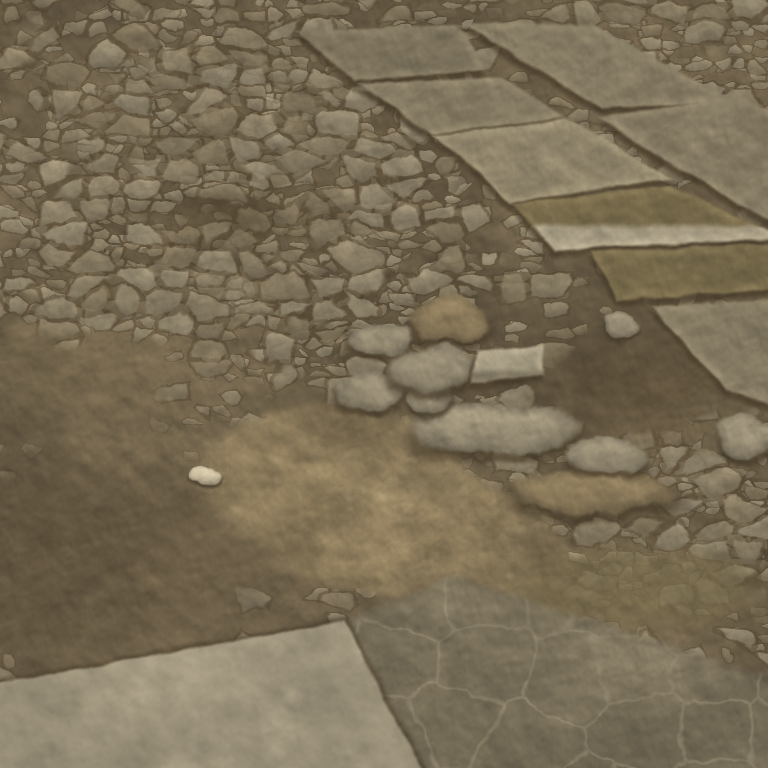
Write a WebGL 1 fragment shader that draws this texture.

```glsl
precision highp float;
// Weathered ground: rubble on soil, a paved strip, a tan outcrop with boulders
// and two flat slabs in front, layered from cells, quads, ellipses and noise.
uniform vec2 u_resolution;
const vec3 SOIL = vec3(.41, .36, .275);
const vec3 DARK = vec3(.28, .235, .165);
const vec3 STONE = vec3(.565, .525, .435);
const vec3 PALE = vec3(.64, .6, .505);
const vec3 PAVING = vec3(.51, .47, .38);
const vec3 TAN = vec3(.53, .465, .345);
const vec3 MOSS = vec3(.46, .41, .29);
const float SOFT = .003;   // edge softness
const float WOBBLE = .01;  // ragged outlines
const float GRAIN = .2;    // mottling
const float RELIEF = .32;  // lit bumps
vec3 col;
vec2 p, rough;  // slightly and strongly warped position

float hash(vec2 q) { return fract(sin(dot(q, vec2(127.1, 311.7))) * 43758.5453); }

float noise(vec2 q) {
  vec2 i = floor(q), f = fract(q);
  f *= f * (3. - 2. * f);
  return mix(mix(hash(i), hash(i + vec2(1, 0)), f.x),
             mix(hash(i + vec2(0, 1)), hash(i + 1.), f.x), f.y);
}

float fbm(vec2 q) {
  float sum = 0., amp = .5;
  for (int i = 0; i < 5; i++) {
    sum += amp * noise(q);
    q = mat2(1.6, 1.2, -1.2, 1.6) * q + 7.3;
    amp *= .5;
  }
  return sum;
}

// x = gap to the neighbour, y = cell id, z = height within the cell
vec3 cells(vec2 q) {
  float near = 9., next = 9., id = 0., rise = 0.;
  for (int j = -1; j <= 1; j++) for (int i = -1; i <= 1; i++) {
    vec2 c = floor(q) + vec2(i, j);
    vec2 d = q - c - .1 - .8 * vec2(hash(c), hash(c + 41.7));
    float r = length(d);
    if (r < near) { next = near; near = r; id = hash(c + 9.2); rise = d.y; }
    else next = min(next, r);
  }
  return vec3(next - near, id, rise);
}

void lay(vec3 c, float amount) { col = mix(col, c, amount); }

// Soft ellipse: centre and radii
float spot(float x, float y, float w, float h) {
  vec2 d = (rough - vec2(x, y)) / vec2(w, h);
  return exp(-dot(d, d));
}

float side(vec2 q, vec2 a, vec2 b) {
  vec2 d = normalize(b - a);
  return dot(q - a, vec2(-d.y, d.x));
}

// Signed distance to a convex quad, corners clockwise
float quad(vec2 q, vec4 a, vec4 b) {
  return max(max(side(q, a.xy, a.zw), side(q, a.zw, b.xy)),
             max(side(q, b.xy, b.zw), side(q, b.zw, a.xy)));
}

void slab(vec4 a, vec4 b, vec3 tint) {
  float d = quad(p, a, b);
  lay(DARK, .75 * smoothstep(.006, -.004, quad(p + vec2(.002, .008), a, b)));
  lay(tint * (1. + .1 * smoothstep(-.014, -.002, d)), smoothstep(SOFT, -SOFT, d));
}

void boulder(float x, float y, float w, float h, vec3 tint) {
  vec2 d = (rough - vec2(x, y)) / vec2(w, h);
  float r = length(d);
  lay(DARK, .75 * smoothstep(1.25, .85, length(d + vec2(0, .3))));
  tint *= .97 + .15 * smoothstep(-.7, .5, d.y) - .16 * smoothstep(.6, 1., r);
  lay(tint, smoothstep(1.1, .9, r));
}

void main() {
  vec2 uv = gl_FragCoord.xy / u_resolution;
  vec2 warp = vec2(fbm(uv * 24.), fbm(uv * 24. + 31.)) - .48;
  p = uv + WOBBLE * warp;
  rough = uv + 2.6 * WOBBLE * warp;
  float broad = fbm(uv * 7.);
  // Soil, then rubble in three sizes
  float hollow = spot(.3, .72, .08, .03) + spot(.84, .49, .12, .065) + .6 * spot(.06, .28, .3, .12);
  float dust = spot(.13, .52, .14, .07);
  col = mix(SOIL * (.78 + .48 * broad), TAN * .92, .5 * dust);
  float rubble = .27 + .6 * spot(.3, .8, .24, .22) + .4 * spot(.3, .62, .25, .1)
    + .4 * spot(.88, .36, .3, .1) + .4 * spot(.92, .95, .12, .1) - .7 * hollow - .4 * dust;
  for (int i = 0; i < 3; i++) {
    float k = float(2 - i), body;
    vec3 c = cells(rough * vec2(20, 34) * (1. + .75 * k) + 13. * k);
    body = smoothstep(.08, .25, c.x);
    vec3 tint = mix(SOIL * 1.12, STONE, .35 + .65 * fract(c.y * 17.)) * (1. + .22 * c.z);
    lay(mix(DARK * 1.2, tint, body), smoothstep(0., .12, rubble - .06 * k - c.y) * (.45 + .4 * body));
  }
  lay(DARK * 1.22, .5 * min(hollow, 1.));
  // Paved strip: left column, then right column
  slab(vec4(.39, .96, .6, .967), vec4(.633, .91, .462, .894), PAVING * .94);
  slab(vec4(.468, .89, .655, .9), vec4(.733, .848, .566, .824), PAVING);
  slab(vec4(.567, .822, .735, .846), vec4(.875, .768, .665, .737), PAVING * 1.1);
  slab(vec4(.668, .736, .872, .758), vec4(1.02, .69, .722, .675), mix(MOSS, PALE, smoothstep(.711, .7, p.y)));
  slab(vec4(.77, .672, 1.02, .685), vec4(1.02, .625, .803, .609), MOSS);
  slab(vec4(.85, .602, 1.02, .61), vec4(1.02, .47, .945, .49), PAVING);
  slab(vec4(.605, .97, .775, .968), vec4(.955, .868, .785, .858), PAVING);
  slab(vec4(.778, .845, .96, .876), vec4(1.05, .83, 1.03, .695), PAVING);
  // Tan outcrop and mossy ground
  float crag = spot(.43, .385, .17, .095) + spot(.58, .28, .17, .07) + .3 * broad;
  lay(TAN * (.72 + .55 * fbm(uv * 18.)), .9 * smoothstep(.5, .66, crag));
  lay(MOSS, .75 * smoothstep(.3, .7, spot(.83, .235, .19, .065)));
  // Boulders
  boulder(.77, .36, .105, .03, TAN);
  boulder(.645, .44, .105, .033, STONE);
  boulder(.79, .408, .052, .024, STONE);
  boulder(.975, .43, .038, .028, STONE);
  boulder(.585, .582, .055, .028, TAN);
  boulder(.495, .558, .038, .024, STONE);
  boulder(.48, .488, .046, .024, STONE);
  boulder(.56, .48, .029, .022, STONE);
  boulder(.562, .518, .057, .031, STONE);
  boulder(.808, .577, .024, .015, STONE);
  boulder(.266, .377, .018, .013, PALE * 1.15);
  slab(vec4(.62, .543, .707, .55), vec4(.708, .512, .616, .502), mix(STONE * .83, PALE, smoothstep(.512, .524, p.y)));
  // Front slabs: veined right, pale left
  vec4 top = vec4(-.1, .095, .449, .19), foot = vec4(.62, -.14, -.1, -.14);
  float vein = smoothstep(.07, 0., cells(rough * vec2(9, 11)).x);
  float right = quad(p, vec4(.449, .19, .59, .25), vec4(1.3, .02, foot.xy));
  lay(mix(PAVING * (.7 + .4 * broad), STONE, .6 * vein), smoothstep(.008, -.008, right));
  float left = quad(p, top, foot);
  lay(DARK, .6 * smoothstep(.01, 0., left));
  lay(PALE * (.82 + .3 * broad), smoothstep(SOFT, -SOFT, left));
  // Mottling and light from above
  float bump = fbm(uv * 55.) - fbm(uv * 55. + vec2(.11, .33));
  bump *= left < 0. ? .4 : 1.;
  col *= 1. + GRAIN * (fbm(uv * 42. + 5.) - .48) + RELIEF * bump;
  gl_FragColor = vec4(col, 1);
}
```
